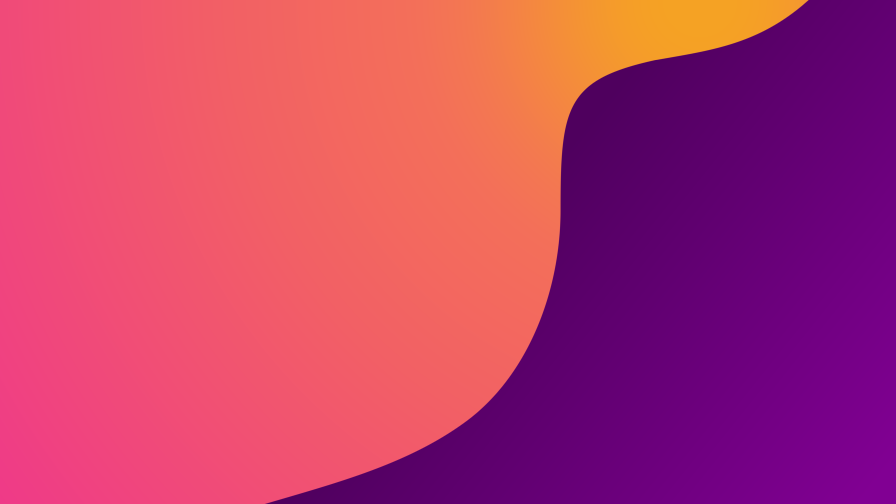
A Shadertoy shader for this background:

```glsl
#define GRID vec2(16.0, 9.0)
#define GLOW_CENTRE vec2(12.5, 9.0)
#define GOLD vec3(0.960, 0.635, 0.140)
#define APRICOT vec3(0.953, 0.443, 0.345)
#define CORAL vec3(0.950, 0.377, 0.395)
#define PINK vec3(0.937, 0.227, 0.533)
#define PLUM vec3(0.310, 0.000, 0.370)
#define VIOLET vec3(0.505, 0.000, 0.575)

// Joined cubic curves, rising from the bottom edge to the top edge
const vec2 WAVE[13] = vec2[13](
    vec2(4.73, 0.0), vec2(6.0, 0.375), vec2(7.29, 0.71),
    vec2(8.33, 1.48), vec2(9.42, 2.29), vec2(10.01, 3.79),
    vec2(10.01, 5.25), vec2(10.01, 7.08), vec2(10.1, 7.57),
    vec2(11.67, 7.92), vec2(12.67, 8.1), vec2(13.54, 8.19),
    vec2(14.44, 9.0));

vec2 cubic(vec2 a, vec2 b, vec2 c, vec2 d, float t) {
    float s = 1.0 - t;
    return s * s * s * a + 3.0 * s * t * (s * b + t * c) + t * t * t * d;
}

vec2 cubicTangent(vec2 a, vec2 b, vec2 c, vec2 d, float t) {
    float s = 1.0 - t;
    return s * s * (b - a) + 2.0 * s * t * (c - b) + t * t * (d - c);
}

// Approximate signed distance to the wave, positive on its right
float waveDistance(vec2 p) {
    int first = 0;
    for (int i = 3; i < 12; i += 3) {
        if (p.y >= WAVE[i].y) first = i;
    }
    vec2 a = WAVE[first], b = WAVE[first + 1];
    vec2 c = WAVE[first + 2], d = WAVE[first + 3];

    // Each curve rises steadily, so bisection finds its height
    float low = 0.0, high = 1.0;
    for (int i = 0; i < 18; i++) {
        float middle = 0.5 * (low + high);
        if (cubic(a, b, c, d, middle).y < p.y) low = middle;
        else high = middle;
    }
    float t = 0.5 * (low + high);
    vec2 along = normalize(cubicTangent(a, b, c, d, t));
    return (p.x - cubic(a, b, c, d, t).x) * along.y;
}

// Radial blend from gold to pink
vec3 warmSide(vec2 p) {
    float r = distance(p, GLOW_CENTRE);
    vec3 colour = mix(GOLD, APRICOT, smoothstep(0.4, 5.3, r));
    colour = mix(colour, CORAL, clamp((r - 4.7) / 3.7, 0.0, 1.0));
    return mix(colour, PINK, clamp((r - 8.4) / 7.0, 0.0, 1.0));
}

// Diagonal blend, brightest at the lower right
vec3 purpleSide(vec2 p) {
    float diagonal = p.x + 0.8 * (GRID.y - p.y);
    return mix(PLUM, VIOLET, clamp((diagonal - 12.3) / 10.2, 0.0, 1.0));
}

void mainImage(out vec4 fragColor, in vec2 fragCoord) {
    vec2 p = fragCoord / iResolution.xy * GRID;
    float softness = 0.7 * GRID.y / iResolution.y;
    float cover = smoothstep(-softness, softness, waveDistance(p));
    fragColor = vec4(mix(warmSide(p), purpleSide(p), cover), 1.0);
}
```
